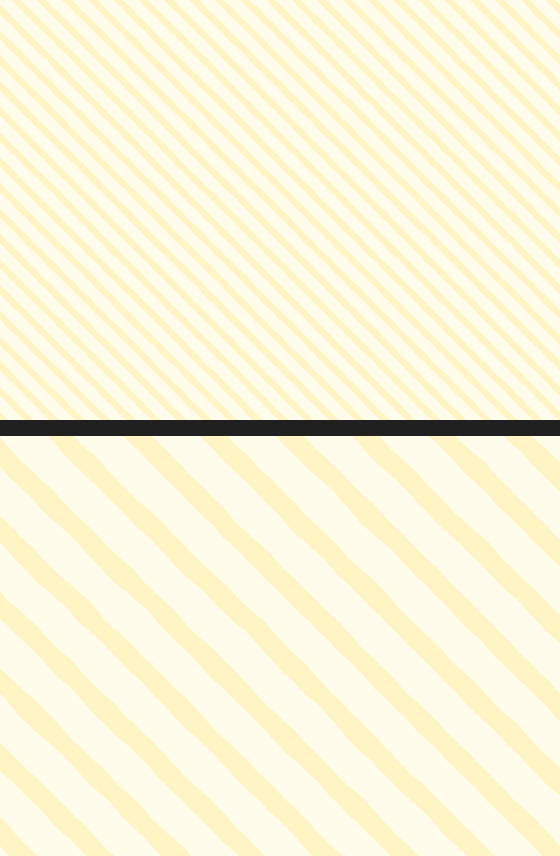
Top, the full canvas; bottom, a detail of the centre.
Reproduce this pattern procedurally as a Shadertoy shader.

```glsl
#define STRIPES_DOWN 16.5
#define STRIPE_PHASE 0.63
#define STRIPE_WIDTH 0.37
#define ROUGHNESS 0.07
#define ROUGH_SCALE 1.1
#define DRIFT 0.05
#define DRIFT_SCALE 0.22
#define CREAM vec3(1.0, 0.99, 0.92)
#define BUTTER vec3(1.0, 0.957, 0.768)

float slopeAt(vec2 cell) {
    return 2.0 * fract(sin(dot(cell, vec2(127.1, 311.7))) * 43758.55) - 1.0;
}

// One-dimensional gradient noise, with a separate curve per seed
float gradientNoise(float x, float seed) {
    float cell = floor(x);
    float f = x - cell;
    float blend = f * f * f * (f * (f * 6.0 - 15.0) + 10.0);
    float left = slopeAt(vec2(cell, seed)) * f;
    float right = slopeAt(vec2(cell + 1.0, seed)) * (f - 1.0);
    return mix(left, right, blend);
}

// Brushed edge: coarse bumps plus finer ones
float edgeWobble(float along, float seed) {
    float x = along * ROUGH_SCALE;
    return ROUGHNESS * (gradientNoise(x, seed) + 0.5 * gradientNoise(x * 2.3, seed + 0.5));
}

void mainImage(out vec4 fragColor, in vec2 fragCoord) {
    vec2 uv = fragCoord / iResolution.y;

    // Diagonal axes, in stripe periods
    float across = STRIPES_DOWN * (uv.x + uv.y - 1.0) - STRIPE_PHASE;
    float along = STRIPES_DOWN * (uv.x - uv.y);
    float stripe = floor(across + 0.5);
    float offset = across - stripe;

    // Each stripe drifts gently, and its two edges vary independently
    offset += DRIFT * gradientNoise(along * DRIFT_SCALE, stripe + 40.0);
    float upperEdge = 0.5 * STRIPE_WIDTH + edgeWobble(along, stripe * 2.0);
    float lowerEdge = 0.5 * STRIPE_WIDTH + edgeWobble(along, stripe * 2.0 + 1.0);
    float dist = max(offset - upperEdge, -offset - lowerEdge);

    // Smooth over about one pixel
    float soft = STRIPES_DOWN / iResolution.y;
    float paint = 1.0 - smoothstep(-soft, soft, dist);
    fragColor = vec4(mix(CREAM, BUTTER, paint), 1.0);
}
```
